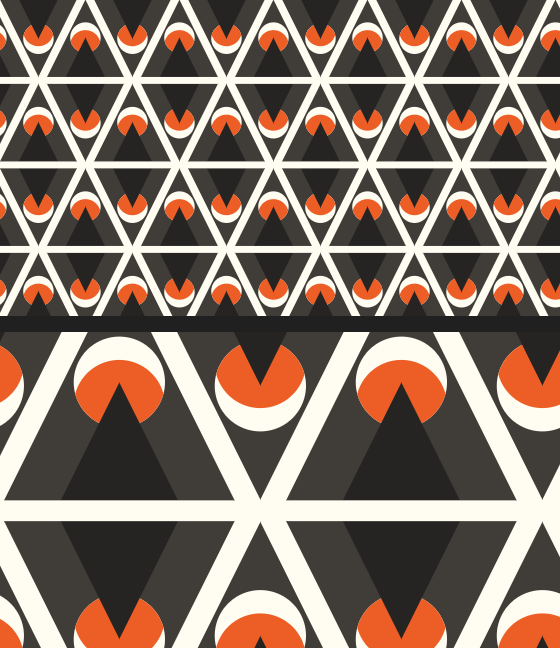
Top: the whole. Bottom: its middle third, enlarged.
A Shadertoy shader for this pattern:

```glsl
const vec3 CREAM = vec3(1.0, 0.99, 0.95);
const vec3 ORANGE = vec3(0.93, 0.37, 0.15);
const vec3 GREY = vec3(0.25, 0.24, 0.22);
const vec3 BLACK = vec3(0.145, 0.14, 0.135);

// Coverage of a signed distance, softened over one pixel
float fill(float dist, float pixel) {
    return clamp(0.5 - dist / pixel, 0.0, 1.0);
}

// Upright triangle on the shared base line, symmetric about x = 0
float triangle(vec2 p, float apex) {
    return max(0.041 - p.y, (abs(p.x) - 0.497 * (apex - p.y)) * 0.895);
}

// One triangular tile: grey ground, cream disc, orange lens, black wedge
vec3 drawTile(vec3 color, vec2 p, float pixel) {
    float disc = length(p - vec2(0.0, 0.507)) - 0.18;
    float lens = max(disc, length(p - vec2(0.0, 0.415)) - 0.18);

    vec3 tile = mix(GREY, CREAM, fill(disc, pixel));
    tile = mix(tile, ORANGE, fill(lens, pixel));
    tile = mix(tile, BLACK, fill(triangle(p, 0.506), pixel));
    return mix(color, tile, fill(triangle(p, 0.956), pixel));
}

void mainImage(out vec4 fragColor, in vec2 fragCoord) {
    // One unit is the height of a row of triangles
    float rowHeight = 0.2674 * iResolution.y;
    float pixel = 1.0 / rowHeight;
    float period = 1.1126;
    vec2 p = fragCoord / rowHeight - vec2(1.011, 0.788);
    float row = floor(p.y);

    vec3 color = CREAM;

    // Upright tiles first, then the inverted ones half a period along
    for (int i = 0; i < 2; i++) {
        float shift = 0.5 * (row + float(i));
        float x = (fract(p.x / period + shift + 0.5) - 0.5) * period;
        float y = i == 0 ? p.y - row : 1.0 - (p.y - row);
        color = drawTile(color, vec2(x, y), pixel);
    }

    fragColor = vec4(color, 1.0);
}
```
